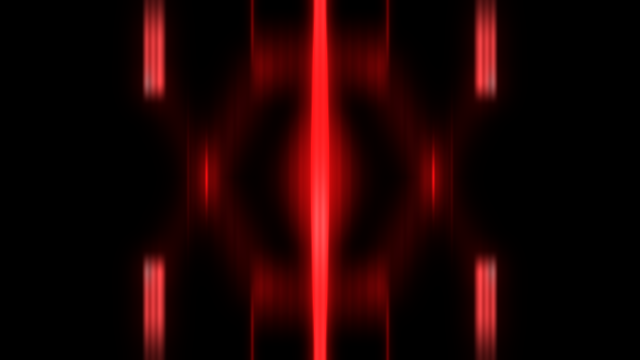
A Shadertoy shader for this background:

```glsl
// Mirrored red light pattern: a hot vertical beam inside a hexagonal haze,
// with four corner bars and thin filaments. Soft falloffs are summed into
// one red energy value, textured by fine vertical streaks, then coloured.

#define CENTER_Y 0.507
#define BEAM_WIDTH 0.023
#define HAZE_LEVEL 0.22
#define BAR_LEVEL 0.70
#define STREAK_SCALE 110.0
#define STREAK_AMOUNT 0.22

float hash(float n) { return fract(sin(n * 91.37) * 4375.85); }

float streakNoise(float x) {
    float cell = floor(x), f = fract(x);
    return mix(hash(cell), hash(cell + 1.0), f * f * (3.0 - 2.0 * f));
}

// Gaussian falloff of a distance
float glow(float d, float width) { return exp(-d * d / (width * width)); }

// Soft-edged interval from lo to hi
float band(float v, float lo, float hi, float soft) {
    return smoothstep(lo - soft, lo + soft, v)
         * (1.0 - smoothstep(hi - soft, hi + soft, v));
}

float segmentDistance(vec2 p, vec2 a, vec2 b) {
    vec2 ab = b - a;
    return length(p - a - ab * clamp(dot(p - a, ab) / dot(ab, ab), 0.0, 1.0));
}

// Diffuse hexagon, its outer arms and the plateaus above and below
float haze(vec2 p) {
    vec2 shoulder = vec2(0.17, 0.29), waist = vec2(0.31, 0.0);
    float ring = glow(segmentDistance(p, shoulder, waist), 0.065);
    float arm = glow(segmentDistance(p, waist, vec2(0.45, 0.25)), 0.055);
    float plateau = (1.0 - smoothstep(0.175, 0.20, p.x)) * band(p.y, 0.25, 0.40, 0.075);
    float waistHalo = glow(length((p - waist) * vec2(1.0, 0.4)), 0.035);
    return HAZE_LEVEL * (0.8 * ring + 0.45 * arm + 1.1 * plateau + 0.9 * waistHalo);
}

// Narrow vertical lines, each fading along its length
float filaments(vec2 p) {
    float upper = glow(p.x - 0.188, 0.0045) * smoothstep(0.28, 0.42, p.y);
    float upperHalo = glow(p.x - 0.188, 0.018) * smoothstep(0.28, 0.42, p.y);
    float waist = glow(p.x - 0.315, 0.004) * glow(p.y, 0.075);
    float outer = glow(p.x - 0.366, 0.004) * glow(p.y, 0.16);
    return 0.30 * upper + 0.08 * upperHalo + 0.50 * waist + 0.12 * outer;
}

void mainImage(out vec4 fragColor, in vec2 fragCoord) {
    vec2 q = (fragCoord - vec2(0.5 * iResolution.x, 0.0)) / iResolution.y;
    q.y -= CENTER_Y;
    vec2 p = abs(q);

    float fine = streakNoise(p.x * STREAK_SCALE + 7.0);
    float streak = 1.0 + STREAK_AMOUNT * (fine - 0.5);

    // Central beam and its halo, which swells toward the middle
    float swell = glow(p.y, 0.2);
    float haloWidth = 0.032 + 0.053 * swell;
    float halo = (0.55 + 0.35 * swell) * glow(p.x, haloWidth);
    float halfWidth = BEAM_WIDTH - 0.006 * smoothstep(0.1, 0.5, p.y);
    float beam = 1.0 - smoothstep(halfWidth - 0.008, halfWidth + 0.006, p.x);

    // Corner bars
    float barLength = smoothstep(0.20, 0.27, p.y) * (1.0 - 0.7 * smoothstep(0.37, 0.52, p.y));
    float bar = band(p.x, 0.432, 0.488, 0.008) * barLength;
    float barHalo = glow(p.x - 0.46, 0.055) * smoothstep(0.14, 0.30, p.y)
                  * (1.0 - 0.6 * smoothstep(0.38, 0.5, p.y));

    float energy = (haze(p) + halo + 0.16 * barHalo) * streak
                 + filaments(p) + 0.8 * beam + BAR_LEVEL * bar * (0.7 + 0.5 * fine);

    // Pale tints: warm beam below the middle, greyer outer ends of the bars
    float warmth = 0.05 + 0.16 * glow(q.y + 0.13, 0.15) + 0.05 * smoothstep(0.2, 0.5, p.y);
    float pale = beam * warmth * (0.6 + 0.8 * fine) + 0.16 * bar * (0.5 + fine);
    float ash = bar * glow(p.x - 0.48, 0.018) * glow(p.y - 0.25, 0.05);

    float red = min(energy, 1.0) * (1.0 - 0.25 * ash);
    vec3 color = vec3(red, 0.06 * red * red, 0.07 * red * red);
    color += vec3(0.0, 1.0, 1.0) * (pale + 0.15 * ash);
    fragColor = vec4(clamp(color, 0.0, 1.0), 1.0);
}
```
